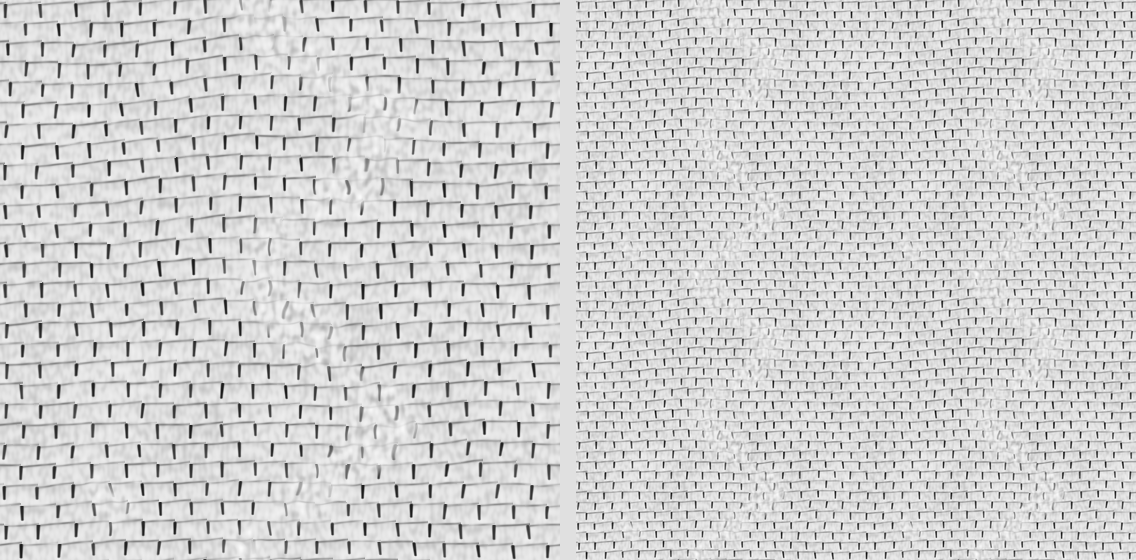
Left, the tile; right, the same tile 2 across and 2 down.
Reproduce this texture procedurally as a three.js fragment shader.

```glsl
#define COUNT vec2(17.0, 28.0)
#define DASH_HALF_WIDTH 0.0026
#define DASH_HALF_LENGTH 0.0106
#define SEAM_WIDTH 0.0021
#define SEAM_TILT 0.13
#define EDGE 0.0031
#define WEAR_WIDTH 0.095
#define BEND 0.4
#define GRAIN 0.1
#define CLOTH vec3(0.885)
#define SEAM vec3(0.5)
#define SLIT vec3(0.1)

const float TAU = 6.2831853;
varying vec2 vUv;

float hash(vec2 p) {
  vec3 q = fract(vec3(p.xyx) * 0.1031);
  q += dot(q, q.yzx + 33.33);
  return fract((q.x + q.y) * q.z);
}

// Gradient noise that wraps after a whole number of cells
float corner(vec2 cell, vec2 offset, vec2 period) {
  float angle = TAU * hash(mod(cell, period) + period * 0.37);
  return dot(vec2(cos(angle), sin(angle)), offset);
}

float noise(vec2 uv, vec2 period) {
  vec2 p = uv * period;
  vec2 i = floor(p);
  vec2 f = p - i;
  vec2 w = f * f * f * (f * (f * 6.0 - 15.0) + 10.0);
  vec2 e = vec2(1.0, 0.0);
  float low = mix(corner(i, f, period), corner(i + e.xy, f - e.xy, period), w.x);
  float high = mix(corner(i + e.yx, f - e.yx, period), corner(i + e.xx, f - e.xx, period), w.x);
  return mix(low, high, w.y);
}

vec2 wrapDelta(vec2 d) {
  return fract(d + 0.5) - 0.5;
}

// Worn cloth: a meandering, broken band and one small patch
float wearMask(vec2 uv) {
  float path = 0.57 - 0.11 * cos(2.0 * TAU * uv.y);
  float across = wrapDelta(vec2(uv.x - path, 0.0)).x / WEAR_WIDTH;
  float patchDist = length(wrapDelta(uv - vec2(0.2, 0.1)) / vec2(0.045, 0.07));
  float amount = max(exp(-across * across), exp(-patchDist * patchDist));
  float breaks = noise(uv, vec2(8.0)) + 0.5 * noise(uv, vec2(19.0));
  return smoothstep(0.35, 1.1, amount + 0.85 * breaks);
}

// Weave coordinates, one unit per stitch, bent by periodic waves
vec2 weave(vec2 uv, float wear) {
  vec2 p = uv * COUNT + vec2(0.0, 0.2);
  vec2 hump = 0.5 - 0.5 * cos(TAU * (uv - vec2(0.0, 0.3)));
  p.x -= 0.12 * sin(TAU * uv.x);
  p.y -= BEND * hump.x * hump.y;
  p += vec2(0.25, 0.3) * noise(uv, vec2(4.0));
  p.y += 0.07 * noise(uv, COUNT);
  p += 0.22 * wear * vec2(noise(uv, vec2(23.0)), noise(uv, vec2(29.0)));
  return p;
}

// Stitch cell position, every other row shifted by half a stitch
float stitchX(float x, float row) {
  return x - 0.18 + 0.5 * mod(row, 2.0);
}

// Broken seam: each brick has its own slope and darkness
float seamAmount(vec2 p, float wear) {
  float edge = floor(p.y + 0.5);
  float x = stitchX(p.x, edge - 1.0) + 0.5;
  vec2 brick = mod(vec2(floor(x), edge), COUNT);
  float along = fract(x);
  float tilt = SEAM_TILT * (0.4 + hash(brick + 19.0)) * (along - 0.5);
  float d = (p.y - edge - tilt) / COUNT.y / SEAM_WIDTH;
  float strength = mix(0.35, 0.9, hash(brick + 5.0));
  strength += 0.6 * noise(vUv, vec2(47.0, 28.0));
  strength *= 1.0 - 0.7 * wear;
  return clamp(strength, 0.08, 0.95) * exp(-d * d);
}

// Signed distance to a slightly leaning, tapered slit
float slitDistance(vec2 d, vec2 id) {
  float reach = DASH_HALF_LENGTH * mix(0.82, 1.1, hash(id + 11.0));
  d.x += d.y * 0.18 * (hash(id + 37.0) - 0.5);
  float taper = mix(0.7, 1.0, smoothstep(-reach, reach, d.y));
  d.y -= clamp(d.y, -reach, reach);
  return length(d) - DASH_HALF_WIDTH * taper;
}

void main() {
  float wear = wearMask(vUv);
  vec2 p = weave(vUv, wear);
  vec2 q = vec2(stitchX(p.x, floor(p.y)), p.y);
  vec2 id = mod(floor(q), COUNT);
  vec2 f = fract(q);

  // Mottled cloth with fine upright fibres, highlights compressed
  float fibre = noise(vUv, vec2(120.0, 64.0));
  float mottle = noise(vUv, vec2(43.0, 51.0));
  float shade = noise(vUv, vec2(7.0));
  float tone = GRAIN * (fibre + 0.8 * mottle + 0.4 * shade);
  tone += wear * 0.2 * (noise(vUv, vec2(66.0, 54.0)) + 0.5 * noise(vUv, vec2(97.0, 71.0)));
  tone -= 0.55 * max(tone - 0.015, 0.0);
  vec3 color = CLOTH + tone;

  // Seam between rows, with a soft shadow beneath
  color -= 0.06 * (1.0 - wear) * exp(-(1.0 - f.y) * 5.0);
  color = mix(color, SEAM, seamAmount(p, wear));

  // Dark slit hanging from the seam, with a pale rim
  vec2 center = vec2(0.5 + 0.1 * (hash(id) - 0.5), 0.63);
  float slitDist = slitDistance((f - center) / COUNT, id);
  float slit = 1.0 - smoothstep(-0.5 * EDGE, 0.7 * EDGE, slitDist);
  float rim = smoothstep(0.0, EDGE, slitDist) * exp(-max(slitDist, 0.0) * 350.0);
  float depth = mix(0.78, 1.0, hash(id + 71.0));
  depth *= 1.0 - wear * mix(0.35, 1.0, hash(id + 53.0));
  color += 0.05 * rim * depth;
  color = mix(color, SLIT, slit * depth);

  gl_FragColor = vec4(clamp(color, 0.0, 1.0), 1.0);
}
```
